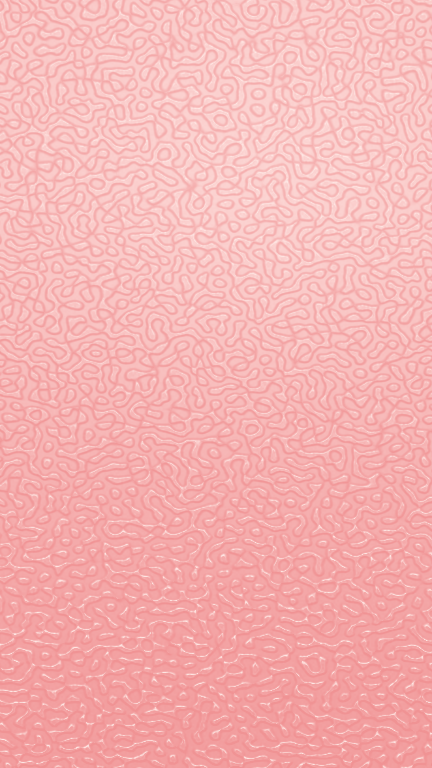
Write a Shadertoy shader that draws this texture.

```glsl
// Embossed pink leatherette: worm-shaped raised islands outlined by soft grooves.
// A band-limited sum of plane waves gives the relief; its value over its slope
// is the distance to each outline. Light fades from the upper part downwards.

const vec3 DEEP_PINK = vec3(0.942, 0.575, 0.58);
const vec3 PALE_PINK = vec3(0.992, 0.865, 0.855);

const int WAVES = 36;
const float FREQUENCY = 32.0;       // relief periods per canvas width
const float FREQUENCY_SPREAD = 0.4;
const float ISLAND_LEVEL = 0.12;    // higher means smaller islands
const float WARP = 0.012;
const float GROOVE_WIDTH = 0.0036;
const float GROOVE_DEPTH = 0.46;
const float RIM_WIDTH = 0.0032;
const float RIM_OFFSET = 0.0055;
const float GRAIN_SCALE = 230.0;
const float GRAIN_AMOUNT = 0.13;
const float TONE_BOTTOM = 0.15;
const float TONE_TOP = 0.70;
const float GLOW = 0.17;
const vec2 GLOW_CENTRE = vec2(0.62, 0.77);
const float TAU = 6.2831853;

float hash(vec2 p) {
    vec3 q = fract(vec3(p.xyx) * 0.1031);
    q += dot(q, q.yzx + 33.33);
    return fract((q.x + q.y) * q.z);
}

float valueNoise(vec2 p) {
    vec2 cell = floor(p), f = fract(p);
    f = f * f * (3.0 - 2.0 * f);
    float low = mix(hash(cell), hash(cell + vec2(1, 0)), f.x);
    float high = mix(hash(cell + vec2(0, 1)), hash(cell + vec2(1, 1)), f.x);
    return mix(low, high, f.y);
}

// Relief height in x, its gradient in yz
vec3 relief(vec2 p) {
    vec3 sum = vec3(0.0);
    for (int i = 0; i < WAVES; i++) {
        float id = float(i) + 1.0;
        float angle = 0.5 * TAU * (id + hash(vec2(id, 3.0))) / float(WAVES);
        float spread = (hash(vec2(id, 17.0)) - 0.5) * FREQUENCY_SPREAD;
        vec2 k = TAU * FREQUENCY * (1.0 + spread) * vec2(cos(angle), sin(angle));
        float phase = dot(k, p) + TAU * hash(vec2(id, 41.0));
        sum += vec3(cos(phase), -k * sin(phase));
    }
    return sum * sqrt(2.0 / float(WAVES));
}

// Soft line of the given half width, never thinner than the pixel
float line(float dist, float width, float pixel) {
    return exp(-dist * dist / (width * width + 0.15 * pixel * pixel));
}

void mainImage(out vec4 fragColor, in vec2 fragCoord) {
    vec2 uv = fragCoord / iResolution.xy;
    vec2 p = fragCoord / iResolution.x;
    float pixel = 1.0 / iResolution.x;

    // Bent coordinates: islands lie flatter towards the bottom
    vec2 q = vec2(p.x * 0.88, p.y * (1.28 - 0.085 * p.y));
    q += WARP * (vec2(valueNoise(p * 14.0), valueNoise(p * 14.0 + 57.0)) - 0.5);

    vec3 field = relief(q);
    float slope = length(field.yz);
    float dist = (field.x - ISLAND_LEVEL) / max(slope, 0.35 * TAU * FREQUENCY);
    float facingUp = -field.z / max(slope, 1.0);

    // Broad lighting
    float upper = smoothstep(0.12, 0.62, uv.y);
    float tone = mix(TONE_BOTTOM, TONE_TOP, smoothstep(0.0, 0.8, uv.y));
    vec2 fromGlow = (uv - GLOW_CENTRE) / vec2(0.5, 0.27);
    tone += GLOW * exp(-dot(fromGlow, fromGlow));

    // Grooves, darkest below the islands where the light is low
    float shade = mix(0.28 - 0.24 * facingUp, 0.92 - 0.12 * facingUp, upper);
    tone -= GROOVE_DEPTH * shade * line(dist, GROOVE_WIDTH, pixel);

    // Glints along the upper rims and over the rough island tops
    float grain = valueNoise(p * GRAIN_SCALE);
    float rim = line(dist - RIM_OFFSET, RIM_WIDTH, pixel);
    float glint = mix(0.62, 0.12, upper) * smoothstep(0.0, 0.9, facingUp);
    tone += (glint + 0.07) * rim * (0.5 + grain);
    float onIsland = smoothstep(-0.001, 0.004, dist);
    tone += GRAIN_AMOUNT * (grain - 0.45) * mix(0.45, 1.0, onIsland);

    fragColor = vec4(mix(DEEP_PINK, PALE_PINK, clamp(tone, 0.0, 1.12)), 1.0);
}
```
